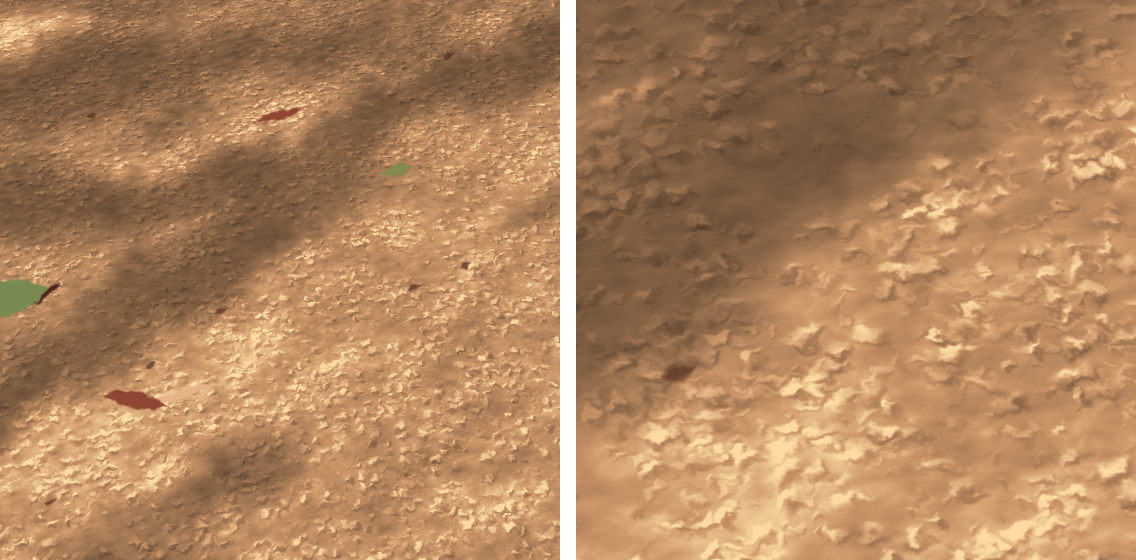
Left: the whole. Right: its middle third, enlarged.
Write a Shadertoy shader that draws this texture.

```glsl
vec2 hash2(vec2 p) {
    vec3 q = fract(p.xyx * vec3(0.1031, 0.1030, 0.0973));
    q += dot(q, q.yzx + 33.33);
    return fract((q.xx + q.yz) * q.zy);
}

float gradientDot(vec2 cell, vec2 offset) {
    float angle = 6.2832 * hash2(cell).x;
    return dot(vec2(cos(angle), sin(angle)), offset);
}

float gradientNoise(vec2 p) {
    vec2 i = floor(p), f = fract(p), e = vec2(1, 0);
    vec2 u = f * f * f * (f * (f * 6.0 - 15.0) + 10.0);
    float low = mix(gradientDot(i, f), gradientDot(i + e, f - e), u.x);
    float high = mix(gradientDot(i + e.yx, f - e.yx), gradientDot(i + 1.0, f - 1.0), u.x);
    return 1.4 * mix(low, high, u.y);
}

float fbm(vec2 p) {
    float sum = 0.0, amplitude = 0.5;
    for (int i = 0; i < 4; i++, amplitude *= 0.5) {
        sum += amplitude * gradientNoise(p);
        p = p * 2.03 + 17.7;
    }
    return sum;
}

vec2 fbm2(vec2 p) { return vec2(fbm(p), fbm(p + 31.0)); }

vec2 rotate(vec2 p, float angle) {
    float c = cos(angle), s = sin(angle);
    return vec2(c * p.x + s * p.y, c * p.y - s * p.x);
}

// Segments hold their start in xy and end in zw
float softBand(vec2 p, vec4 segment, float width) {
    vec2 d = segment.zw - segment.xy, q = p - segment.xy;
    float t = clamp(dot(q, d) / dot(d, d), 0.0, 1.0);
    return 1.0 - smoothstep(0.2 * width, 1.5 * width, length(q - t * d));
}

float leafMask(vec2 p, vec4 segment, float width) {
    vec2 d = segment.zw - segment.xy, q = p - segment.xy;
    float t = dot(q, d) / dot(d, d);
    float across = abs(d.x * q.y - d.y * q.x) / length(d);
    return 1.0 - smoothstep(-0.003, 0.003, across - width * 4.0 * t * (1.0 - t));
}

// Chips: positive on lit faces, negative in their small shadows
float pebbles(vec2 p, float cover, float seed) {
    float lit = 0.0, shade = 0.0;
    for (int k = 0; k < 9; k++) {
        vec2 id = floor(p) + vec2(k % 3, k / 3) - 1.0;
        vec2 place = hash2(id + seed), shape = hash2(id + seed + 57.3);
        float present = smoothstep(-0.15, 0.15, cover - hash2(id + seed + 113.0).x);
        vec2 d = p - id - 0.1 - 0.8 * place;
        float angle = 0.35 + 1.5 * (shape.x - 0.5);
        vec2 radii = vec2(1.35, 0.8) * mix(0.25, 0.5, shape.y);
        float face = length(rotate(d, angle) / radii);
        float under = length(rotate(d - vec2(0.16, -0.28), angle) / radii);
        lit = max(lit, present * (0.45 + 0.55 * place.x) * (1.0 - smoothstep(0.25, 1.15, face)));
        shade = max(shade, present * (1.0 - smoothstep(0.35, 1.25, under)));
    }
    return lit - 0.65 * shade * (1.0 - lit);
}

float treeShadow(vec2 p) {
    vec4 bands[9] = vec4[9](
        vec4(-0.05, 0.25, 0.38, 0.53), vec4(0.38, 0.53, 0.68, 0.79), vec4(0.68, 0.79, 1.1, 0.95),
        vec4(-0.05, 0.61, 0.5, 0.67), vec4(-0.05, 0.82, 0.3, 0.88), vec4(0.3, 0.89, 0.75, 0.95),
        vec4(0.05, 0.99, 0.4, 1.01), vec4(0.2, 0.0, 0.48, 0.17), vec4(0.94, 0.63, 1.1, 0.67));
    float widths[9] = float[9](0.08, 0.075, 0.06, 0.07, 0.08, 0.055, 0.04, 0.06, 0.04);
    float shadow = 0.0;
    for (int i = 0; i < 9; i++)
        shadow = max(shadow, (i < 5 ? 1.0 : 0.7) * softBand(p, bands[i], widths[i]));
    return shadow;
}

vec3 soilColor(float tone) {
    return tone * mix(vec3(1.0, 0.735, 0.515), vec3(1.0, 0.86, 0.64), smoothstep(0.76, 1.0, tone));
}

void mainImage(out vec4 fragColor, in vec2 fragCoord) {
    vec2 uv = fragCoord / iResolution.xy;
    // Receding ground plane
    float depth = 1.0 / (2.2 - uv.y);
    vec2 ground = vec2((uv.x - 0.5) * depth, 2.3 * depth) + 3.0;
    vec2 slanted = rotate(uv, 0.45);
    // Dappled light
    vec2 wobble = 0.07 * fbm2(uv * 6.0);
    float shadow = treeShadow(uv + wobble);
    float patches = fbm(slanted * vec2(4.0, 9.0) + 5.0);
    float clumps = fbm(slanted * vec2(8.0, 15.0) + 40.0);
    float farShade = smoothstep(0.45, 0.75, uv.y - 0.25 * uv.x);
    float light = 0.77 - 0.11 * farShade + 0.2 * patches + 0.16 * clumps;
    light += 0.14 * softBand(uv + wobble, vec4(0.2, 0.69, 0.53, 0.79), 0.05);
    light += 0.2 * softBand(uv + wobble, vec4(-0.05, 0.92, 0.14, 0.96), 0.035);
    light += 0.09 * softBand(uv + wobble, vec4(0.05, 0.1, 0.4, 0.35), 0.09);
    light = mix(light, 0.47 + 0.1 * patches + 0.08 * clumps, 0.93 * shadow);
    // Loose chips, straw and crumbly soil
    float cover = clamp(0.55 + 1.4 * clumps - 0.1 * shadow, 0.1, 0.95);
    vec2 chipPlane = rotate(ground, 0.15) + 0.007 * fbm2(ground * 130.0);
    float chips = pebbles(chipPlane * 90.0, cover, 3.0);
    chips += 0.5 * pebbles(chipPlane * 145.0, cover * 0.9, 71.0);
    float straw = gradientNoise(rotate(uv + 0.1 * wobble, 0.33) * vec2(32.0, 130.0));
    float crumbly = fbm(rotate(ground, 0.25) * vec2(60.0, 85.0));
    float relief = 0.2 * chips + 0.06 * straw * (0.4 + farShade) + 0.15 * crumbly;
    vec3 color = soilColor(clamp(light + relief * mix(1.0, 0.6, shadow), 0.3, 1.0));
    vec2 p = uv + 0.2 * wobble + 0.008 * fbm2(uv * 50.0);
    // Scattered dark crumbs
    for (int i = 0; i < 7; i++) {
        vec2 center = hash2(vec2(i, 8)), reach = vec2(0.01, 0.003);
        float crumb = leafMask(p, vec4(center - reach, center + reach), 0.005);
        color = mix(color, vec3(0.34, 0.19, 0.13), 0.75 * crumb);
    }
    // Fallen leaves and dry stalks
    vec3 green = vec3(0.47, 0.54, 0.31), russet = vec3(0.56, 0.28, 0.2), stalk = vec3(0.9, 0.71, 0.53);
    color = mix(color, russet * 0.55, leafMask(p, vec4(0.05, 0.46, 0.105, 0.5), 0.007));
    color = mix(color, green, leafMask(p, vec4(-0.07, 0.445, 0.085, 0.493), 0.03));
    color = mix(color, green, 0.8 * leafMask(p, vec4(0.68, 0.69, 0.745, 0.7), 0.01));
    color = mix(color, russet, leafMask(p, vec4(0.455, 0.778, 0.54, 0.805), 0.008));
    color = mix(color, stalk, leafMask(p, vec4(0.25, 0.277, 0.39, 0.32), 0.007));
    color = mix(color, russet, leafMask(p, vec4(0.18, 0.298, 0.3, 0.275), 0.016));
    fragColor = vec4(color, 1.0);
}
```
